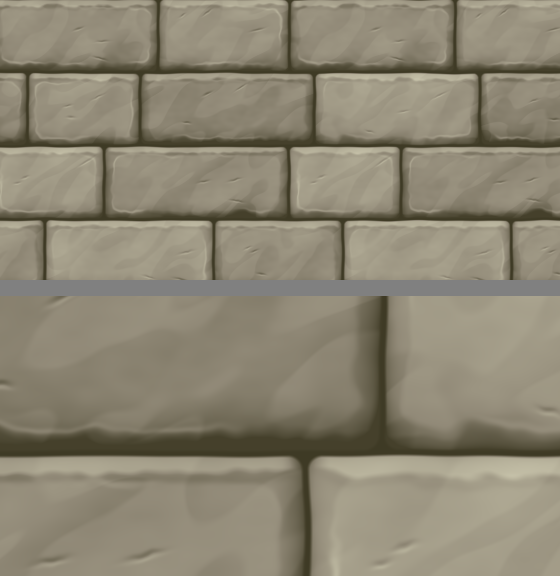
Top: the whole. Bottom: its middle third, enlarged.
Reproduce this texture procedurally as a WebGL 2 fragment shader.

```glsl
#version 300 es
precision highp float;
// Hand-painted stone wall: four courses of wide and narrow blocks with thin dark joints.
// Each block is a rounded box whose edge distances drive bevels, rims and shadows,
// while gradient noise adds ragged lips, brush strokes and small chips.

uniform vec2 u_resolution;
out vec4 fragColor;

const float COURSE_HEIGHT = 0.263;
const float WALL_TOP = 1.005;
const float WALL_PERIOD = 2.12;

// Left edges of the four blocks in each course, top course first.
const mat4 JOINTS = mat4(
  -0.026, 0.565, 1.034, 1.625,
   0.099, 0.500, 1.122, 1.714,
  -0.029, 0.372, 1.031, 1.432,
   0.161, 0.763, 1.224, 1.826);

// Base lightness of those blocks.
const mat4 BLOCK_TONES = mat4(
   0.06, 0.18, 0.04, 0.14,
   0.18, -0.10, 0.32, -0.08,
   0.34, 0.02, 0.36, 0.00,
   0.30, 0.10, 0.32, 0.12);

vec2 hash2(vec2 p) {
  vec3 a = fract(p.xyx * vec3(0.1031, 0.1030, 0.0973));
  a += dot(a, a.yzx + 33.33);
  return fract((a.xx + a.yz) * a.zy);
}

float corner(vec2 cell, vec2 f, vec2 o) {
  return dot(hash2(cell + o) * 2.0 - 1.0, f - o);
}

float gradientNoise(vec2 p) {
  vec2 cell = floor(p), f = p - cell;
  vec2 u = f * f * f * (f * (f * 6.0 - 15.0) + 10.0);
  return mix(mix(corner(cell, f, vec2(0, 0)), corner(cell, f, vec2(1, 0)), u.x),
             mix(corner(cell, f, vec2(0, 1)), corner(cell, f, vec2(1, 1)), u.x), u.y);
}

float roundedBox(vec2 p, vec2 halfSize, float radius) {
  vec2 q = abs(p) - halfSize + radius;
  return length(max(q, 0.0)) + min(max(q.x, q.y), 0.0) - radius;
}

float bell(float x, float width) {
  return exp(-x * x / (width * width));
}

// One near at zero distance, fading to none at reach.
float fade(float dist, float reach) {
  return 1.0 - smoothstep(0.0, reach, dist);
}

// Left edge, right edge and index of the block holding x.
vec3 findBlock(float x, int course) {
  vec3 block = vec3(-1.0, 4.0, 0.0);
  for (int i = -1; i <= 4; i++) {
    int k = (i + 4) % 4;
    float joint = JOINTS[course][k] + WALL_PERIOD * floor(float(i) / 4.0);
    if (joint <= x) block = vec3(joint, block.y, float(k));
    else block.y = min(block.y, joint);
  }
  return block;
}

// Soft diagonal patches with a few firm brush edges.
float brushwork(vec2 p) {
  vec2 slant = vec2(p.x * 0.8 + p.y * 0.6, p.y * 0.8 - p.x * 0.6);
  float broad = gradientNoise(slant * vec2(5.0, 11.0));
  float stroke = gradientNoise(slant * vec2(8.0, 17.0) + 21.0 + broad);
  float grain = gradientNoise(p * vec2(28.0, 45.0));
  return 0.42 * broad + 0.16 * smoothstep(-0.04, 0.08, stroke) - 0.08 + 0.09 * grain;
}

// Short slanted nicks, dark above and light below.
float chips(vec2 p, vec2 size, vec2 seed) {
  float tone = 0.0;
  for (int i = 0; i < 3; i++) {
    vec2 h = hash2(seed + float(i) * 5.7);
    vec2 v = p - size * (0.16 + 0.68 * h);
    v.y -= v.x * mix(-0.3, 0.7, h.y) + 0.003 * gradientNoise(p * 60.0);
    float len = mix(0.010, 0.024, h.x);
    tone += bell(v.x, len) * (0.45 * bell(v.y + 0.004, 0.003) - 0.5 * bell(v.y - 0.002, 0.004));
  }
  return tone;
}

// Lightness of the block face; edges holds left, right, bottom and top distances.
float blockTone(vec2 p, vec2 size, vec4 edges, vec2 s) {
  float ragged = gradientNoise(s * 15.0) + 0.5 * gradientNoise(s * 34.0);
  float plateau = -roundedBox(p - size * 0.5, size * 0.5, 0.065) - 0.031 + 0.016 * ragged;
  float tone = brushwork(s) + mix(-0.16, 0.12, p.y / size.y);
  tone += 0.22 * smoothstep(-0.006, 0.006, plateau) - 0.16;
  // Shadowed lower and side faces.
  tone -= 0.50 * fade(edges.z + 0.012 * ragged, 0.075) + 0.22 * fade(edges.z - 0.016 + 0.02 * ragged, 0.012);
  tone -= 0.38 * fade(edges.y, 0.045) + 0.22 * fade(edges.x, 0.030);
  // Worn light rim around the plateau.
  float worn = smoothstep(-0.12, 0.28, gradientNoise(s * 6.0 + 40.0));
  tone += 0.60 * worn * bell(plateau, 0.0045) * smoothstep(0.02, 0.05, edges.w);
  // Bright top lip with a thin shade beneath.
  float lip = edges.w - 0.026 - 0.016 * ragged;
  float ends = smoothstep(0.004, 0.03, min(edges.x, edges.y));
  tone += ends * (0.72 * (1.0 - smoothstep(-0.006, 0.004, lip)) - 0.14 * bell(lip - 0.008, 0.006));
  return tone + chips(p, size, floor(s));
}

// Lightness to colour: -1 dark, 0 mid, 1 light.
vec3 stoneColor(float tone) {
  const vec3 DARK = vec3(0.32, 0.30, 0.22), MID = vec3(0.57, 0.54, 0.47), LIGHT = vec3(0.73, 0.71, 0.62);
  return MID + min(tone, 0.0) * (MID - DARK) + max(tone, 0.0) * (LIGHT - MID);
}

void main() {
  vec2 p = gl_FragCoord.xy / u_resolution.y;
  float pixel = 1.0 / u_resolution.y;
  vec2 wall = p + 0.006 * vec2(gradientNoise(p * 11.0), gradientNoise(p * 9.0 + 31.0));

  int course = clamp(int(floor((WALL_TOP - wall.y) / COURSE_HEIGHT)), 0, 3);
  vec3 block = findBlock(wall.x, course);
  vec2 size = vec2(block.y - block.x, COURSE_HEIGHT);
  vec2 local = wall - vec2(block.x, WALL_TOP - COURSE_HEIGHT * float(course + 1));

  // Blocks alternate between two forms, except in the second course.
  float form = course == 1 ? block.z : mod(block.z, 2.0);
  vec2 seed = vec2(form * 7.0 + 3.0, float(course) * 5.0 + 2.0);
  vec4 edges = vec4(local.x, size.x - local.x, local.y, size.y - local.y);

  float tone = BLOCK_TONES[course][int(block.z)] + blockTone(local, size, edges, local + seed);
  tone += 0.12 * gradientNoise(p * 3.0 + 60.0);

  // Contact shadow and mortar line.
  float depth = -roundedBox(local - size * 0.5, size * 0.5, 0.020);
  tone -= 0.75 * exp(-max(depth, 0.0) / 0.007);
  tone = mix(-1.3, clamp(tone, -1.2, 1.25), smoothstep(0.001, 0.005 + pixel, depth));
  fragColor = vec4(stoneColor(tone), 1.0);
}
```
